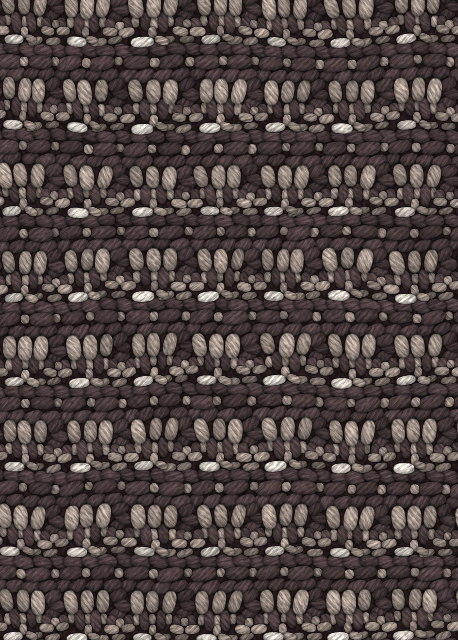
A Shadertoy shader for this texture:

```glsl
#define REPEATS vec2(7.0, 7.52)
#define SHIFT vec2(0.154, -0.03)
#define CELL_ASPECT 1.3
#define WOBBLE 0.12
#define JITTER 0.035
#define PLY_DENSITY 88.0
#define FUZZ 0.45
#define GAP_COLOR vec3(0.125, 0.085, 0.093)
#define DARK_YARN vec3(0.335, 0.268, 0.275)
#define TAN_YARN vec3(0.675, 0.610, 0.570)
#define PALE_YARN vec3(0.860, 0.830, 0.795)

float hash(vec2 p) {
    vec3 q = fract(p.xyx * vec3(0.1031, 0.1030, 0.0973));
    q += dot(q, q.yzx + 33.33);
    return fract((q.x + q.y) * q.z);
}

float noise(vec2 p) {
    vec2 i = floor(p), f = fract(p);
    f *= f * (3.0 - 2.0 * f);
    return mix(mix(hash(i), hash(i + vec2(1, 0)), f.x),
               mix(hash(i + vec2(0, 1)), hash(i + vec2(1, 1)), f.x), f.y);
}

// Lays one rounded stitch, repeated in every cell, over the cloth.
void stitch(inout vec3 cloth, vec2 p, vec2 center, vec2 halfSize, float tilt, vec3 yarn) {
    vec2 q = p - center;
    vec2 cell = floor(q + 0.5);
    q -= cell;
    vec2 seed = cell + 50.0 + center * 37.0;
    float rnd = hash(seed * 3.1), rnd2 = hash(seed * 5.3 + 9.0);
    q.y *= CELL_ASPECT;
    q += (vec2(rnd, rnd2) - 0.5) * JITTER;
    halfSize *= 0.93 + 0.16 * rnd2;
    tilt += (rnd - 0.5) * 0.25;
    float c = cos(tilt), s = sin(tilt);
    q = vec2(c * q.x + s * q.y, c * q.y - s * q.x);

    // Superellipse outline with a soft contact shadow
    vec2 n = abs(q / halfSize);
    float r = pow(pow(n.x, 2.5) + pow(n.y, 2.5), 0.4);
    float cover = 1.0 - smoothstep(0.88, 1.04, r);
    cloth *= 1.0 - 0.4 * (1.0 - smoothstep(0.9, 1.3, r));

    // Twisted plies and fine fibres run diagonally along the yarn
    bool upright = halfSize.y > halfSize.x;
    vec2 across = upright ? vec2(0.78, 0.62) : vec2(0.58, -0.81);
    vec2 along = vec2(-across.y, across.x);
    vec2 fibre = vec2(dot(q, across), dot(q, along));
    float ply = 0.5 + 0.5 * sin(fibre.x * PLY_DENSITY + rnd * 6.28);
    float fuzz = noise(fibre * vec2(70.0, 18.0) + seed * 7.0) - 0.5;

    // Rounded relief lit from above
    float dome = sqrt(max(1.0 - r * r, 0.0));
    float shade = 0.47 + 0.46 * dome + 0.12 * q.y / halfSize.y;
    shade *= 0.86 + 0.22 * ply + FUZZ * fuzz;
    shade *= 0.88 + 0.24 * rnd2;
    cloth = mix(cloth, yarn * shade, cover);
}

void mainImage(out vec4 fragColor, in vec2 fragCoord) {
    vec2 p = fragCoord / iResolution.xy * REPEATS + SHIFT;
    p.x += WOBBLE * (noise(p * vec2(0.6, 0.9) + 20.0) - 0.5);
    p.y += 0.5 * WOBBLE * (noise(p * vec2(1.1, 0.7) + 60.0) - 0.5);
    vec3 cloth = GAP_COLOR * (0.7 + 0.8 * noise(p * 28.0 + 90.0));

    // Dark ground: three bands of slanting stitches
    for (int i = 0; i < 4; i++) {
        float u = float(i) * 0.25;
        stitch(cloth, p, vec2(u + 0.125, 0.61), vec2(0.15, 0.095), 0.35, DARK_YARN);
        stitch(cloth, p, vec2(u + 0.06, 0.90), vec2(0.15, 0.10), -0.3, DARK_YARN);
    }
    for (int i = 0; i < 2; i++) {
        float u = float(i) * 0.5;
        stitch(cloth, p, vec2(u + 0.25, 0.76), vec2(0.20, 0.105), 0.12, DARK_YARN);
        stitch(cloth, p, vec2(u, 0.765), vec2(0.068, 0.072), 0.0, TAN_YARN * 0.94);
    }

    // Dark lump between the light groups
    for (int i = 0; i < 3; i++) {
        float side = float(i % 2) * 2.0 - 1.0;
        stitch(cloth, p, vec2(0.025 * side, 0.30 + 0.10 * float(i)),
               vec2(0.135, 0.09), -0.45 * side, DARK_YARN * 0.88);
    }

    // Legs: narrow light slits alternating with dark upright stitches
    for (int i = 0; i < 3; i++) {
        float u = 0.25 + 0.25 * float(i);
        stitch(cloth, p, vec2(u, 0.225), vec2(0.062, 0.09), 0.0, TAN_YARN * 0.97);
    }
    for (int i = 0; i < 4; i++) {
        float u = 0.125 + 0.25 * float(i);
        float inner = float(i == 1 || i == 2);
        stitch(cloth, p, vec2(u, 0.20 + 0.02 * inner), vec2(0.078, 0.11 + 0.05 * inner),
               0.12, DARK_YARN);
    }

    // Tan footing below the lump, and the pale bar
    stitch(cloth, p, vec2(0.0, 0.195), vec2(0.065, 0.07), 0.0, TAN_YARN * 0.95);
    stitch(cloth, p, vec2(0.5, 0.10), vec2(0.062, 0.09), 0.0, TAN_YARN);
    for (int i = 0; i < 2; i++) {
        float side = float(i) * 2.0 - 1.0;
        stitch(cloth, p, vec2(0.125 * side, 0.12), vec2(0.115, 0.07), 0.15 * side, TAN_YARN);
        stitch(cloth, p, vec2(0.83 + 0.13 * side, 0.01), vec2(0.12, 0.058), 0.2, TAN_YARN * 0.78);
    }
    stitch(cloth, p, vec2(0.61, 0.02), vec2(0.10, 0.06), -0.35, TAN_YARN * 0.95);
    stitch(cloth, p, vec2(0.34, 0.005), vec2(0.16, 0.078), 0.04, PALE_YARN * 1.08);

    // Three tall light stitches fanning outward
    for (int i = 0; i < 3; i++) {
        float side = float(i) - 1.0;
        stitch(cloth, p, vec2(0.5 + 0.25 * side, 0.425), vec2(0.108, 0.185),
               -0.14 * side, TAN_YARN * 1.04);
    }

    // Stray fibre grain
    cloth *= 0.93 + 0.14 * noise(p * vec2(60.0, 80.0));
    fragColor = vec4(clamp(cloth, 0.0, 1.0), 1.0);
}
```
